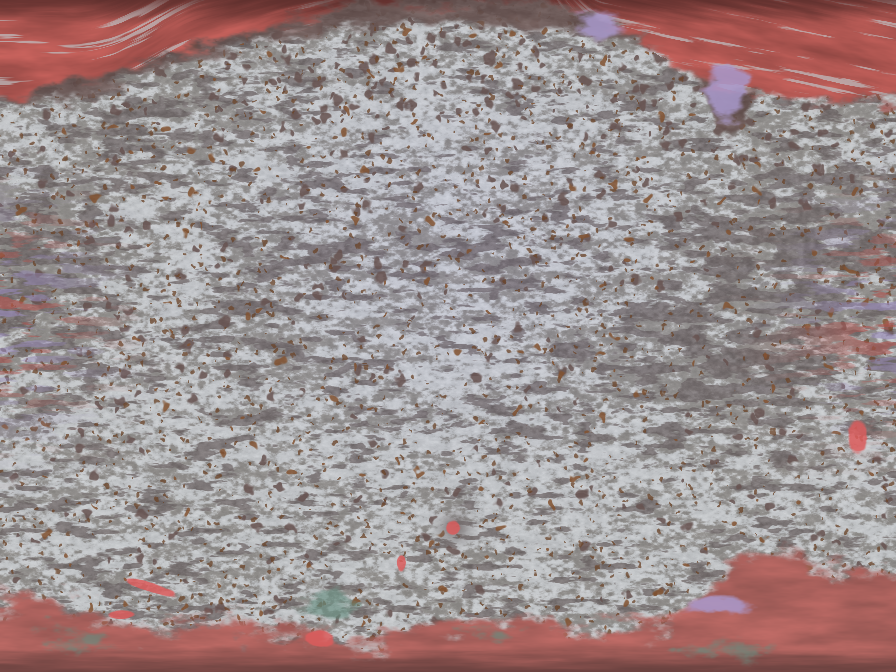
Reproduce this texture procedurally as a WebGL 2 fragment shader.

```glsl
#version 300 es
precision highp float;
// Weathered steel with grey wear and rust spots, framed by chipped red paint.
// Soft blobs place the regions, stretched noise breaks their edges and
// jittered cells scatter the rust.
uniform vec2 u_resolution;
out vec4 fragColor;

const vec3 PALE = vec3(0.75, 0.76, 0.77);
const vec3 GREY = vec3(0.58, 0.57, 0.56);
const vec3 WORN = vec3(0.44, 0.41, 0.41);
const vec3 BROWN = vec3(0.40, 0.32, 0.31);
const vec3 RUST = vec3(0.46, 0.29, 0.17);
const vec3 RED = vec3(0.69, 0.34, 0.32);
const vec3 DARK_RED = vec3(0.38, 0.19, 0.18);
const vec3 FLECK = vec3(0.86, 0.36, 0.36);
const vec3 LILAC = vec3(0.66, 0.60, 0.80);
const vec3 TEAL = vec3(0.40, 0.55, 0.50);

float hash(vec2 p) {
  vec3 q = fract(p.xyx * 0.1031);
  q += dot(q, q.yzx + 33.33);
  return fract((q.x + q.y) * q.z);
}

float noise(vec2 p) {
  vec2 i = floor(p), f = fract(p);
  f = f * f * (3.0 - 2.0 * f);
  return mix(mix(hash(i), hash(i + vec2(1, 0)), f.x),
             mix(hash(i + vec2(0, 1)), hash(i + 1.0), f.x), f.y);
}

float fbm(vec2 p) {
  float sum = 0.0, amp = 0.533;
  for (int i = 0; i < 4; i++) {
    sum += amp * noise(p);
    p = mat2(2.0, 0.15, -0.15, 2.0) * p + 17.3;
    amp *= 0.5;
  }
  return sum;
}

// Soft ellipse, 1 at its centre (x, y), with radii rx and ry
float blob(vec2 p, float x, float y, float rx, float ry) {
  vec2 q = (p - vec2(x, y)) / vec2(rx, ry);
  return exp(-dot(q, q));
}

float bump(float x, float centre, float width) {
  return blob(vec2(x, 0), centre, 0.0, width, 1.0);
}

// Irregular dots scattered over a jittered grid
float spots(vec2 p, float scale, float density, float size) {
  vec2 q = p * scale + scale;
  q += 0.45 * (vec2(noise(q * 2.7), noise(q * 2.7 + 31.0)) - 0.5);
  vec2 cell = floor(q);
  float cover = 0.0;
  for (int k = 0; k < 9; k++) {
    vec2 id = cell + vec2(k % 3 - 1, k / 3 - 1);
    vec2 pos = id + vec2(hash(id + 3.1), hash(id + 8.7));
    float r = size * (0.35 + 0.65 * hash(id + 14.2));
    float dot1 = 1.0 - smoothstep(r * 0.6, r * 1.15, length(q - pos));
    cover = max(cover, step(hash(id + 21.9), density) * dot1);
  }
  return cover;
}

vec3 steel(vec2 p) {
  float streak = fbm(p * vec2(24, 75)) - 0.5;
  float grain = fbm(p * vec2(120, 190) + 40.0) - 0.5;
  float flake = fbm(p * vec2(30, 95) + 90.0);
  float dark = blob(p, 1.2, 0.63, 0.2, 0.13) + 0.9 * blob(p, 1.05, 0.44, 0.21, 0.09)
    + blob(p, 0.03, 0.57, 0.15, 0.16) + 0.6 * blob(p, 0.38, 0.52, 0.09, 0.1)
    + 0.7 * blob(p, 0.22, 0.82, 0.09, 0.08) + 0.5 * blob(p, 0.64, 0.62, 0.26, 0.05);
  float bright = blob(p, 0.25, 0.61, 0.08, 0.1) + 0.8 * blob(p, 0.19, 0.4, 0.13, 0.08)
    + blob(p, 0.7, 0.46, 0.09, 0.05) + 0.6 * blob(p, 0.52, 0.77, 0.18, 0.08)
    + 0.6 * blob(p, 0.73, 0.26, 0.32, 0.13);
  float tone = 0.55 + 1.5 * (streak + grain) + 0.28 * bright - 0.35 * dark;
  vec3 col = mix(GREY, PALE, smoothstep(0.15, 0.75, tone));
  float wear = flake + 0.16 * dark - 0.09 * bright + 0.25 * grain;
  col = mix(col, WORN, 0.85 * smoothstep(0.56, 0.67, wear)) + 0.16 * grain;
  col.b += 0.03 * blob(p, 0.68, 0.62, 0.3, 0.25);
  // Brown blotches under the arch, then fine and orange rust
  float arch = blob(p, 0.66, 0.89, 0.42, 0.1);
  col = mix(col, BROWN, 0.85 * spots(p, 46.0, 0.12 + 0.6 * arch, 0.4));
  col = mix(col, RUST * 0.9, 0.75 * spots(p, 75.0, 0.28, 0.3));
  return mix(col, RUST * 1.1, 0.85 * spots(p, 34.0, 0.16, 0.22));
}

vec3 paint(vec2 p) {
  float top = step(0.5, p.y);
  float slope = 0.25 * smoothstep(0.1, 0.3, p.x) - 0.45 * smoothstep(0.6, 0.9, p.x);
  vec2 q = vec2(p.x, p.y - top * slope * p.x);
  float stroke = fbm(q * vec2(9, 130) + 7.0);
  vec3 col = RED * (0.8 + 0.4 * fbm(q * vec2(14, 60)));
  col = mix(col, PALE, 0.7 * top * smoothstep(0.64, 0.73, stroke));
  float rim = min(p.y, 1.0 - p.y) + 0.03 * (stroke - 0.5);
  return mix(DARK_RED, col, smoothstep(-0.01, 0.045, rim));
}

void main() {
  vec2 p = gl_FragCoord.xy / u_resolution * vec2(4.0 / 3.0, 1.0);
  float x = p.x, depth = 1.0 - p.y, mid = x - 0.667;
  float rough = fbm(p * vec2(28, 60) + 150.0) - 0.5, ragged = 0.05 * rough;
  vec3 col = steel(p), red = paint(p);
  // Brown arch with a drip, red above it
  float arch = min(0.035 + 0.36 * mid * mid, 0.15) + 0.11 * bump(x, 1.085, 0.04);
  float topRed = max(0.148 - 0.27 * x, 0.15 * smoothstep(0.8, 1.16, x));
  col = mix(col, BROWN + 0.2 * rough, 0.9 * smoothstep(-0.012, 0.012, arch - depth + ragged));
  col = mix(col, red, smoothstep(-0.01, 0.01, topRed - depth + ragged));
  // Lower paint rises at both sides
  float low = 0.105 - 0.04 * smoothstep(0.05, 0.25, x) - 0.025 * bump(x, 0.53, 0.06)
    + 0.02 * bump(x, 0.74, 0.07) + 0.1 * smoothstep(0.97, 1.12, x) - 0.025 * smoothstep(1.18, 1.33, x);
  col = mix(col, mix(red, GREY, 0.18), smoothstep(-0.014, 0.016, low - p.y + 1.4 * ragged));
  // Lilac and teal remnants
  float lilac = blob(p, 1.085, 0.865, 0.035, 0.045) + 0.8 * blob(p, 1.07, 0.1, 0.06, 0.018)
    + 0.7 * blob(p, 0.89, 0.965, 0.05, 0.03);
  col = mix(col, LILAC, 0.85 * smoothstep(0.35, 0.65, lilac + 0.8 * rough));
  float sides = 0.7 * bump(abs(mid), 0.667, 0.13) * bump(p.y, 0.53, 0.14);
  float thread = fbm(p * vec2(16, 90) + 210.0);
  col = mix(col, LILAC * 0.9, sides * smoothstep(0.57, 0.66, thread));
  col = mix(col, RED, sides * smoothstep(0.6, 0.68, 1.0 - thread));
  float teal = blob(p, 0.49, 0.1, 0.05, 0.025) + 0.6 * (blob(p, 0.73, 0.06, 0.06, 0.02)
    + blob(p, 0.1, 0.05, 0.1, 0.03) + blob(p, 1.07, 0.03, 0.09, 0.03));
  col = mix(col, TEAL, 0.65 * smoothstep(0.4, 0.7, teal + 0.9 * rough));
  // Isolated red chips
  col = mix(col, WORN, 0.8 * blob(p, 0.677, 0.215, 0.022, 0.02));
  float chips = blob(p, 1.277, 0.349, 0.016, 0.024) + blob(p, 0.674, 0.214, 0.01, 0.01)
    + blob(p + vec2(0, 0.3 * x), 0.22, 0.193, 0.036, 0.007) + blob(p, 0.597, 0.163, 0.007, 0.012)
    + blob(p, 0.477, 0.049, 0.022, 0.012) + blob(p, 0.18, 0.085, 0.022, 0.007);
  col = mix(col, FLECK, 0.85 * smoothstep(0.3, 0.5, chips + 0.5 * rough));
  fragColor = vec4(clamp(col, 0.0, 1.0), 1.0);
}
```
